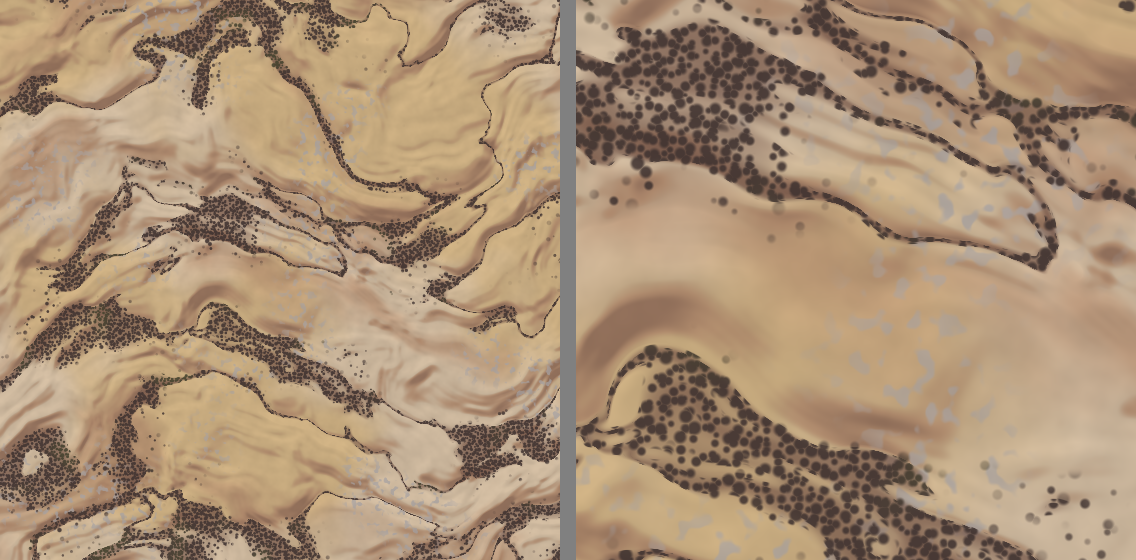
Left, the full canvas; right, a detail of the centre.
Write a Shadertoy shader that draws this texture.

```glsl
// Arid hills seen from high above: sandy slopes, brown shaded spurs and
// shrub-lined gullies. Bent gradient noise forms the drainage; its zero lines
// become gullies, its slope gives the light, and jittered cells give shrubs.

const vec3 TAN   = vec3(0.77, 0.66, 0.49);
const vec3 PALE  = vec3(0.78, 0.70, 0.60);
const vec3 BROWN = vec3(0.67, 0.52, 0.41);
const vec3 UMBER = vec3(0.45, 0.33, 0.28);
const vec3 SHRUB = vec3(0.25, 0.20, 0.19);
const vec3 OLIVE = vec3(0.27, 0.26, 0.18);
const vec3 SLATE = vec3(0.65, 0.63, 0.63);

vec2 hash2(vec2 cell) {
    vec3 a = fract(cell.xyx * vec3(0.1031, 0.1030, 0.0973));
    a += dot(a, a.yzx + 33.33);
    return fract((a.xx + a.yz) * a.zy);
}

float cornerSlope(vec2 cell, vec2 offset) {
    float angle = 6.2832 * hash2(cell).x;
    return dot(vec2(cos(angle), sin(angle)), offset);
}

float gradientNoise(vec2 p) {
    vec2 i = floor(p), f = p - i;
    vec2 u = f * f * f * (f * (f * 6.0 - 15.0) + 10.0);
    vec2 e = vec2(1.0, 0.0);
    float low  = mix(cornerSlope(i, f), cornerSlope(i + e, f - e), u.x);
    float high = mix(cornerSlope(i + e.yx, f - e.yx), cornerSlope(i + 1.0, f - 1.0), u.x);
    return mix(low, high, u.y);
}

float fbm(vec2 p, int octaves) {
    float sum = 0.0, amplitude = 1.0;
    for (int k = 0; k < octaves; k++) {
        sum += amplitude * gradientNoise(p);
        p = mat2(1.6, 1.2, -1.2, 1.6) * p + 7.3;
        amplitude *= 0.47;
    }
    return sum;
}

// Stretched coordinates that follow an arching, warped valley direction
vec2 bend(vec2 p) {
    float arch = 0.09 * sin(7.0 * p.x - 0.6);
    vec2 warp = vec2(fbm(p * 4.0 + 3.1, 3), fbm(p * 4.0 + 17.7, 3));
    return vec2(p.x * 2.4, (p.y - arch) * 4.6) + 0.45 * warp;
}

float channel(vec2 flow) {
    return fbm(flow + 11.4, 5);
}

float relief(vec2 p) {
    vec2 flow = bend(p);
    return 0.09 * abs(channel(flow)) + 0.045 * fbm(flow * 2.3 + 5.0, 3);
}

// Light received by the slope, negative in shade
float slopeLight(vec2 p, vec2 toLight, float reach) {
    return (relief(p - toLight * reach) - relief(p + toLight * reach)) / (2.0 * reach);
}

// Coverage by round shrubs, one per jittered cell where density allows
float shrubs(vec2 p, float cells, float density, float seed) {
    vec2 g = p * cells, base = floor(g);
    float cover = 0.0;
    for (int y = -1; y <= 1; y++)
    for (int x = -1; x <= 1; x++) {
        vec2 cell = base + vec2(x, y);
        vec2 center = cell + 0.1 + 0.8 * hash2(cell + seed);
        vec2 trait = hash2(cell + seed + 41.0);
        float present = smoothstep(-0.06, 0.06, density - 0.06 - 0.9 * trait.x);
        float radius = mix(0.24, 0.46, trait.y);
        float dotMask = 1.0 - smoothstep(radius - 0.16, radius + 0.16, length(g - center));
        cover = max(cover, dotMask * present);
    }
    return cover;
}

void mainImage(out vec4 fragColor, in vec2 fragCoord) {
    vec2 p = fragCoord / min(iResolution.x, iResolution.y);
    vec2 flow = bend(p);
    float gully = channel(flow);
    float light = slopeLight(p, normalize(vec2(-0.5, 0.85)), 0.004);

    // Sandy ground with pale plains and brown stains
    float plain = fbm(p * 2.3 + 2.0, 4) + 0.35 * (0.5 - p.y);
    vec3 color = mix(TAN, PALE, smoothstep(-0.2, 0.25, plain));
    float stain = fbm(flow * 1.1 + 23.0, 4);
    color = mix(color, BROWN, 0.7 * smoothstep(0.05, 0.55, stain));

    // Sun and shade on the spurs
    color *= 1.0 + 0.06 * clamp(light, -0.5, 1.0);
    color = mix(color, BROWN, 0.85 * smoothstep(0.1, 1.1, -light));
    color = mix(color, UMBER, 0.5 * smoothstep(0.8, 2.0, -light));

    // Bluish gravel speckles in a few areas
    float gravelArea = smoothstep(0.05, 0.4, fbm(p * 4.5 + 31.0, 2));
    float gravel = smoothstep(0.12, 0.4, fbm(p * 75.0, 2));
    color = mix(color, SLATE, 0.75 * gravelArea * gravel);

    // Vegetated bank: crisp at the gully line, fading up one slope
    float region = smoothstep(-0.25, 0.3, fbm(p * 3.2 + 8.0, 2));
    float bankWidth = mix(0.03, 0.3, region);
    float edge = smoothstep(-0.03, 0.02, gully);
    float bank = edge * (1.0 - smoothstep(0.3 * bankWidth, bankWidth, gully));
    float fringe = region * (1.0 - smoothstep(0.0, 0.35, abs(gully - 0.08)));
    float density = clamp(bank + 0.22 * fringe, 0.0, 1.0);
    color = mix(color, UMBER, 0.7 * bank);

    // Shrubs of two sizes, some of them olive
    float cover = max(shrubs(p, 115.0, density, 3.0), shrubs(p, 155.0, density, 71.0));
    float green = smoothstep(0.1, 0.5, gradientNoise(p * 14.0));
    color = mix(color, mix(SHRUB, OLIVE, green), 0.88 * cover);

    // Faint soil mottling
    color *= 1.0 + 0.035 * fbm(p * 45.0 + 13.0, 3);
    fragColor = vec4(color, 1.0);
}
```
